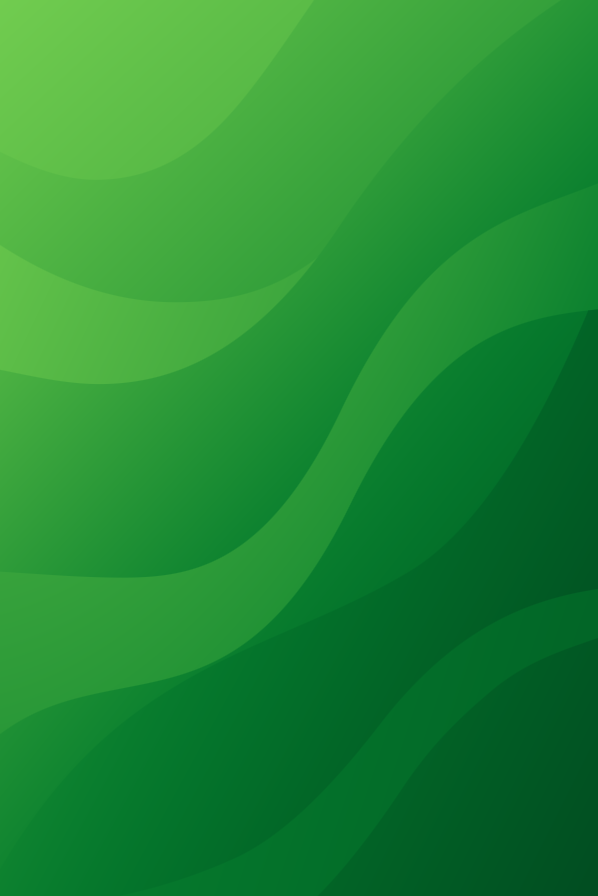
Reproduce this background procedurally as a Shadertoy shader.

```glsl
// Cubic segment between two knots, each (x, height, slope).
float segment(float x, vec3 a, vec3 b) {
    float span = b.x - a.x;
    float t = clamp((x - a.x) / span, 0.0, 1.0);
    float s = 1.0 - t;
    return mix(a.y, b.y, t * t * (3.0 - 2.0 * t)) + span * t * s * (a.z * s - b.z * t);
}

// Smooth crest line through four knots.
float crest(float x, vec3 a, vec3 b, vec3 c, vec3 d) {
    if (x < b.x) return segment(x, a, b);
    if (x < c.x) return segment(x, b, c);
    return segment(x, c, d);
}

// Antialiased coverage of the area below a crest; y grows downward.
float below(vec2 p, float crestY) {
    float d = p.y - crestY;
    return clamp(d / max(fwidth(d), 1e-5) + 0.5, 0.0, 1.0);
}

// Brightness plane: base, x slope, y slope and x curvature.
float tone(vec2 p, vec4 k) {
    return dot(k, vec4(1.0, p, p.x * p.x));
}

// Green ramp from deep forest to fresh lime.
vec3 leafColor(float green) {
    float warm = 1.4 * (green - 0.485);
    float red = 0.5 * (warm + sqrt(warm * warm + 0.004));
    return vec3(red, green, 0.10 + 0.33 * green * green);
}

// Lays one shaded wave over the colour so far.
vec3 addWave(vec3 base, vec2 p, float crestY, vec4 shade) {
    return mix(base, leafColor(tone(p, shade)), below(p, crestY));
}

void mainImage(out vec4 fragColor, in vec2 fragCoord) {
    vec2 uv = fragCoord / iResolution.xy;
    // Canvas widths, measured from the upper left.
    vec2 p = vec2(uv.x, 1.5 * (1.0 - uv.y));
    float x = p.x;

    // Bright upper corner
    vec3 color = leafColor(tone(p, vec4(0.80, -0.12, -0.13, 0.0)));

    // Light upper waves
    float lobe = crest(x, vec3(0.0, 0.254, 0.5), vec3(0.16, 0.301, 0.0),
                       vec3(0.391, 0.184, -1.15), vec3(0.56, -0.05, -1.4));
    color = addWave(color, p, lobe, vec4(0.795, -0.18, -0.18, 0.0));

    float sheen = crest(x, vec3(0.0, 0.41, 0.65), vec3(0.293, 0.506, 0.0),
                        vec3(0.527, 0.434, -0.75), vec3(0.8, 0.2, -0.8));
    color = addWave(color, p, sheen, vec4(0.805, -0.21, -0.10, 0.0));

    // Broad middle waves
    float slope = crest(x, vec3(0.0, 0.619, 0.2), vec3(0.166, 0.643, 0.0),
                        vec3(0.566, 0.381, -1.5), vec3(1.0, -0.039, -0.6));
    color = addWave(color, p, slope, vec4(0.85, -0.27, -0.25, 0.0));

    float ribbon = crest(x, vec3(0.0, 0.957, 0.06), vec3(0.205, 0.967, 0.0),
                         vec3(0.57, 0.6875, -2.1), vec3(1.0, 0.307, -0.4));
    color = addWave(color, p, ribbon, vec4(0.78, -0.04, -0.15, -0.16));

    // Deep lower waves
    float valley = crest(x, vec3(0.0, 1.229, -0.75), vec3(0.186, 1.156, -0.2),
                         vec3(0.586, 0.844, -2.05), vec3(1.0, 0.518, -0.1));
    color = addWave(color, p, valley, vec4(0.81, -0.25, -0.20, 0.0));

    float shadow = crest(x, vec3(0.0, 1.455, -1.7), vec3(0.254, 1.174, -0.68),
                         vec3(0.684, 0.957, -0.6), vec3(1.0, 0.48, -2.5));
    // The shadow never rises above the valley crest.
    color = addWave(color, p, max(shadow, valley), vec4(0.70, -0.24, -0.13, 0.0));

    float lowRibbon = crest(x, vec3(0.1, 1.515, -0.1), vec3(0.391, 1.4375, -0.45),
                            vec3(0.635, 1.213, -1.3), vec3(1.0, 0.986, -0.15));
    color = addWave(color, p, lowRibbon, vec4(0.56, -0.12, -0.04, 0.0));

    float corner = crest(x, vec3(0.469, 1.553, -0.7), vec3(0.674, 1.318, -1.5),
                         vec3(0.82, 1.158, -0.85), vec3(1.0, 1.068, -0.35));
    color = addWave(color, p, corner, vec4(0.65, -0.20, -0.10, 0.0));

    fragColor = vec4(color, 1.0);
}
```
